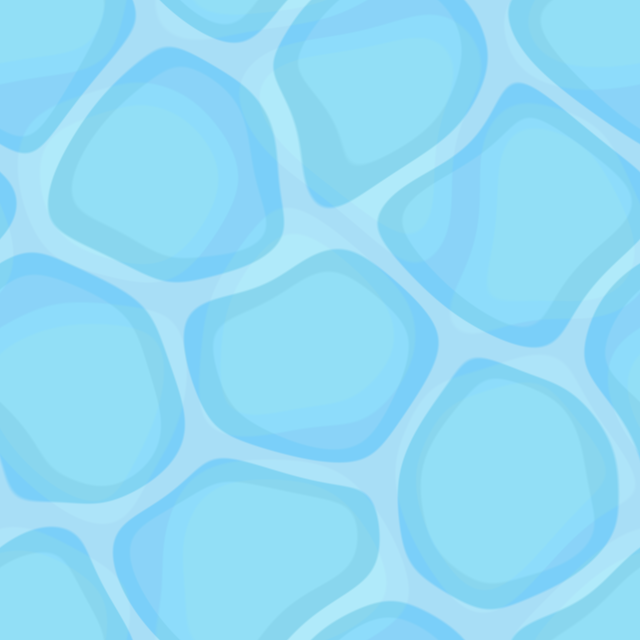
Give the GLSL for this texture, as a WebGL 1 fragment shader.

```glsl
precision highp float;
// Stylised pool water: rounded cells with darker rims, pale gaps and blue ribbons, tiling.

uniform vec2 u_resolution;

#define CELLS 8          // cells per tile and layer
#define JITTER 0.17      // scatter of the cell centres
#define GAP 0.014        // half width of the pale gaps
#define RIM 0.031        // width of the dark rims
#define ROUNDING 0.021   // corner radius of the cells
#define RIBBON 0.015     // half width of the blue ribbons
#define HALO 0.030       // width of the band beside a ribbon
#define SOFTNESS 0.0022  // half width of every smoothed edge
#define TAU 6.2831853

vec2 hash2(float n) {
  return fract(sin(vec2(n * 12.9898, n * 78.233) + 1.7) * 4375.85);
}

// Shortest offset on the wrapping unit tile
vec2 wrapOffset(vec2 d) {
  return fract(d + 0.5) - 0.5;
}

// Jittered, nearly hexagonal lattice that wraps
vec2 cellCentre(int i, float seed) {
  float n = float(i);
  return n * vec2(1.0, 3.0) / float(CELLS) + JITTER * (hash2(n + seed) - 0.5);
}

// Distance to the nearest cell border, with corners rounded by a smooth minimum
float borderDistance(vec2 p, float seed, float rounding) {
  vec2 nearest = vec2(1.0);
  for (int i = 0; i < CELLS; i++) {
    vec2 d = wrapOffset(cellCentre(i, seed) - p);
    if (dot(d, d) < dot(nearest, nearest)) nearest = d;
  }
  float sum = 0.0;
  for (int i = 0; i < CELLS; i++) {
    vec2 d = wrapOffset(cellCentre(i, seed) - p);
    vec2 across = d - nearest;
    float span = length(across);
    if (span > 0.001) {
      float border = dot(0.5 * (d + nearest), across) / span;
      sum += exp(-border / rounding);
    }
  }
  return -rounding * log(sum);
}

// Periodic bending of the plane by layered sines
vec2 warp(vec2 p, float phase) {
  vec2 q = p.yx * TAU;
  vec2 slow = sin(2.0 * q + vec2(phase, phase + 2.1));
  vec2 fast = sin(3.0 * q + q.yx + vec2(4.0, 1.3) + phase);
  return p + 0.022 * slow + 0.011 * fast;
}

float edge(float limit, float d) {
  return smoothstep(limit - SOFTNESS, limit + SOFTNESS, d);
}

// Three flat tones, chosen by the depth of the tint layer
vec3 tone(vec3 blue, vec3 middle, vec3 green, vec2 tint) {
  return mix(mix(blue, middle, tint.x), green, tint.y);
}

void main() {
  vec2 p = gl_FragCoord.xy / u_resolution;

  // Slow variation of the line widths
  float swell = sin(TAU * (p.x + 2.0 * p.y) + 0.8) * sin(TAU * (2.0 * p.x - p.y));

  // Blue ribbons crossing the whole surface
  float ribbon = borderDistance(warp(p, 3.4), 31.0, 0.030) + 0.008 * swell;
  vec2 tint = vec2(edge(RIBBON, ribbon), edge(RIBBON + HALO, ribbon));

  vec3 gap = tone(vec3(0.660, 0.870, 0.965), vec3(0.680, 0.895, 0.975),
                  vec3(0.690, 0.917, 0.980), tint);
  vec3 rim = tone(vec3(0.480, 0.812, 0.975), vec3(0.508, 0.830, 0.950),
                  vec3(0.538, 0.840, 0.932), tint);
  vec3 pool = tone(vec3(0.540, 0.828, 0.972), vec3(0.552, 0.864, 0.984),
                   vec3(0.572, 0.874, 0.964), tint);

  // Rounded cells: gap, then rim, then pool
  float depth = borderDistance(warp(p, 0.6), 5.0, ROUNDING);
  float inner = GAP + RIM + 0.008 * swell;
  vec3 colour = mix(gap, rim, edge(GAP - 0.003 * swell, depth));
  colour = mix(colour, pool, edge(inner, depth));

  gl_FragColor = vec4(colour, 1.0);
}
```
